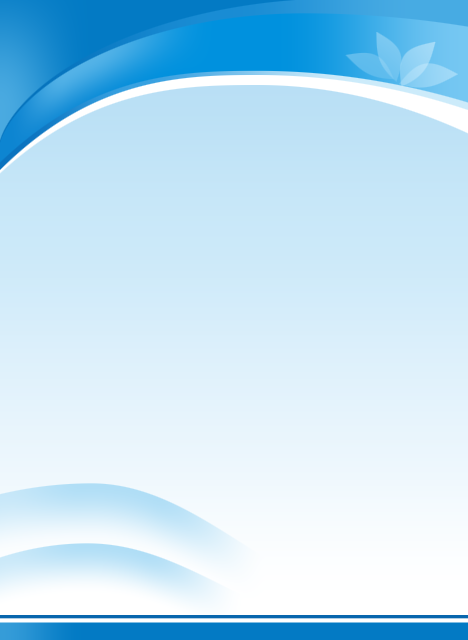
Reproduce this background procedurally as a Shadertoy shader.

```glsl
// Pale blue page with a sweeping arched header, a lotus, soft waves and a footer bar.

// Antialiased step: 1 where d is positive.
float cover(float d) {
    return clamp(d / max(fwidth(d), 1e-5) + 0.5, 0.0, 1.0);
}

// Height of a rounded arch that falls almost vertically at its left end.
float outerArch(float x, float peakX, float top, float leftDrop, float rightDrop) {
    float u = (peakX - x) / (peakX + 0.02);
    float left = leftDrop * (1.0 - pow(max(1.0 - u * u, 0.0), 0.6));
    float v = (x - peakX) / (5.62 - peakX);
    return top + (u > 0.0 ? left : rightDrop * v * v);
}

// Height of the flatter arch that borders the page.
float innerArch(float x, float top, float leftDrop, float rightDrop) {
    float u = abs(x - 3.1) / (x < 3.1 ? 3.1 : 2.52);
    return top + (x < 3.1 ? leftDrop * pow(u, 2.7) : rightDrop * u * u);
}

// Opacity of a hill-shaped veil that fades downwards and to the right.
float wave(vec2 p, float peakX, float top, float leftDrop, vec2 tail, float depth) {
    float u = (p.x - peakX) / (p.x < peakX ? peakX : tail.x);
    float crest = p.x < peakX ? leftDrop * u * u
                              : tail.y * u * u * (1.3 - 0.3 * u * u);
    float d = p.y - top - crest;
    float ends = mix(0.65, 1.0, smoothstep(0.0, 1.0, p.x))
               * (1.0 - smoothstep(0.35, 1.0, u * step(peakX, p.x)));
    float fade = 1.0 - smoothstep(0.0, depth, d);
    return cover(d) * fade * ends;
}

// Pointed petal from base to tip: x is its coverage, y the position along it.
vec2 petal(vec2 p, vec2 base, vec2 tip, float width, float bend) {
    vec2 axis = tip - base;
    float len = length(axis);
    axis /= len;
    vec2 q = vec2(dot(p - base, axis), dot(p - base, vec2(-axis.y, axis.x)));
    float s = clamp(q.x / len, 0.0, 1.0);
    float body = sin(3.14159 * s);
    float d = width * body * (1.1 - 0.2 * s) - abs(q.y - bend * body);
    return vec2(cover(d) * step(0.001, s) * step(s, 0.999), s);
}

void mainImage(out vec4 fragColor, in vec2 fragCoord) {
    // The canvas spans 5.62 by 7.68 units, with y running down from the top.
    vec2 uv = fragCoord / iResolution.xy;
    vec2 p = vec2(uv.x, 1.0 - uv.y) * vec2(5.62, 7.68);
    vec3 deepBlue = vec3(0.01, 0.48, 0.77);
    vec3 softBlue = vec3(0.34, 0.70, 0.90);

    // Page gradient
    vec3 page = mix(vec3(0.725, 0.875, 0.96), vec3(0.79, 0.91, 0.975), smoothstep(0.9, 2.9, p.y));
    page = mix(page, vec3(0.90, 0.955, 0.988), smoothstep(2.5, 5.3, p.y));
    page = mix(page, vec3(1.0), smoothstep(4.6, 7.3, p.y));

    // Waves in the lower left
    vec3 waveBlue = vec3(0.69, 0.87, 0.965);
    page = mix(page, waveBlue, wave(p, 1.1, 5.8, 0.13, vec2(2.1, 0.9), 0.72));
    page = mix(page, waveBlue, wave(p, 1.05, 6.52, 0.17, vec2(1.9, 0.64), 0.6));

    // Header backdrop, lighter at the left edge and the right corner
    float leftGlow = (1.0 - smoothstep(0.0, 1.1, p.x)) * smoothstep(-0.5, 1.3, p.y);
    float rightGlow = smoothstep(3.6, 5.62, p.x);
    vec3 col = mix(deepBlue, softBlue, 0.85 * max(leftGlow, rightGlow));

    // Shaded ribbon
    vec3 ribbon = mix(vec3(0.02, 0.45, 0.74), vec3(0.10, 0.55, 0.83), smoothstep(0.3, 2.6, p.x));
    ribbon = mix(ribbon, vec3(0.28, 0.67, 0.89), smoothstep(2.8, 5.0, p.x));
    col = mix(col, ribbon, cover(p.y - outerArch(p.x, 4.1, -0.02, 1.82, 0.02)));

    // Bright ribbon with a sheen on its upper left and a glow on the right
    float crest = outerArch(p.x, 3.65, 0.16, 1.66, 0.16);
    float sheen = (1.0 - smoothstep(0.0, 0.6, p.y - crest))
                * smoothstep(0.1, 0.8, p.x) * (1.0 - smoothstep(1.1, 2.6, p.x));
    vec3 bright = mix(vec3(0.05, 0.52, 0.82), vec3(0.0, 0.57, 0.87), smoothstep(0.2, 2.4, p.x));
    bright = mix(bright, vec3(0.38, 0.73, 0.92), 0.85 * sheen);
    bright = mix(bright, vec3(0.46, 0.78, 0.95), smoothstep(3.3, 5.62, p.x));
    col = mix(col, bright, cover(p.y - crest));

    // Translucent lotus
    vec2 tips[4] = vec2[4](vec2(4.15, 0.66), vec2(4.52, 0.38), vec2(5.50, 0.89), vec2(5.23, 0.50));
    for (int i = 0; i < 4; i++) {
        float k = float(i);
        vec2 base = vec2(4.73 + 0.03 * k, 0.95 + 0.03 * k);
        float bend = i < 2 ? 0.04 : -0.05;
        vec2 leaf = petal(p, base, tips[i], 0.12 + 0.01 * k, bend);
        col = mix(col, vec3(0.88, 0.96, 1.0), leaf.x * (0.12 + 0.06 * k + 0.2 * leaf.y));
    }

    // Lower trim, white border and page
    vec3 trim = mix(vec3(0.04, 0.45, 0.75), vec3(0.22, 0.63, 0.88), smoothstep(0.2, 1.6, p.x));
    trim = mix(trim, vec3(0.80, 0.92, 0.98), smoothstep(1.7, 4.2, p.x));
    col = mix(col, trim, cover(p.y - innerArch(p.x, 0.85, 1.10, 0.38)));
    col = mix(col, vec3(1.0), cover(p.y - innerArch(p.x, 0.90, 1.14, 0.42)));
    col = mix(col, page, cover(p.y - innerArch(p.x, 1.02, 1.06, 0.58)));

    // Footer: thin line, white gap and bar
    float footerGlow = 1.0 - smoothstep(0.0, 1.0, p.x);
    col = mix(col, vec3(0.03, 0.40, 0.68), cover(p.y - 7.38));
    col = mix(col, vec3(1.0), cover(p.y - 7.42));
    col = mix(col, mix(deepBlue, softBlue, 0.6 * footerGlow), cover(p.y - 7.47));

    fragColor = vec4(col, 1.0);
}
```
